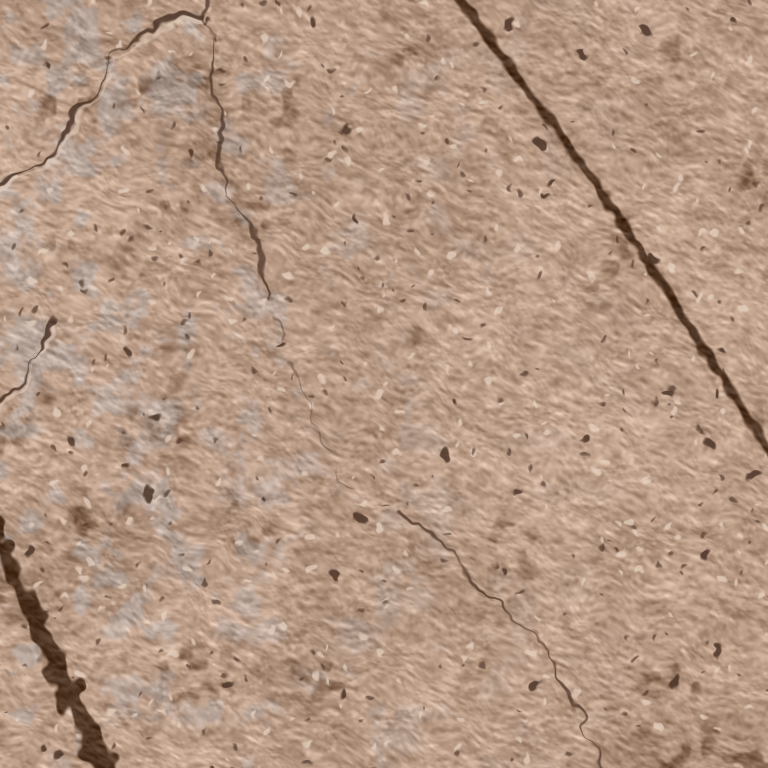
Reproduce this texture procedurally as a WebGL 1 fragment shader.

```glsl
precision highp float;
uniform vec2 u_resolution;

const vec3 SAND = vec3(0.725, 0.605, 0.522);
const vec3 SOIL = vec3(0.27, 0.17, 0.10);
const vec3 PIT = vec3(0.29, 0.20, 0.15);
const vec3 CHIP = vec3(0.90, 0.82, 0.75);
const vec3 SLATE = vec3(0.71, 0.68, 0.67);

float hash(vec2 p) {
  vec3 q = fract(vec3(p.xyx) * 0.1031);
  q += dot(q, q.yzx + 33.33);
  return fract((q.x + q.y) * q.z);
}

float noise(vec2 p) {
  vec2 i = floor(p), f = fract(p);
  f = f * f * (3.0 - 2.0 * f);
  return mix(mix(hash(i), hash(i + vec2(1.0, 0.0)), f.x),
             mix(hash(i + vec2(0.0, 1.0)), hash(i + vec2(1.0)), f.x), f.y);
}

float fbm(vec2 p) {
  float sum = 0.0, gain = 0.5;
  for (int i = 0; i < 4; i++) {
    sum += gain * noise(p);
    p = p * 2.03 + 17.3;
    gain *= 0.5;
  }
  return sum / 0.9375;
}

vec2 wobble(vec2 p, float freq, float amount) {
  return amount * (vec2(noise(p * freq + 40.0), noise(p * freq + 90.0)) - 0.5);
}

float segment(vec2 p, vec2 a, vec2 b) {
  vec2 d = b - a;
  return length(p - a - d * clamp(dot(p - a, d) / dot(d, d), 0.0, 1.0));
}

float path(vec2 p, vec2 a, vec2 b, vec2 c, vec2 d) {
  return min(segment(p, a, b), min(segment(p, b, c), segment(p, c, d)));
}

float stroke(float dist, float halfWidth, float soft) {
  return 1.0 - smoothstep(halfWidth - soft, halfWidth + soft, dist);
}

// Irregular spots, one candidate per jittered cell
float specks(vec2 p, float freq, float density, float radius, float seed, float soft) {
  float cover = 0.0;
  vec2 cell = floor(p * freq);
  for (int y = -1; y <= 1; y++) {
    for (int x = -1; x <= 1; x++) {
      vec2 id = cell + vec2(float(x), float(y)) + seed;
      vec2 centre = (id - seed + vec2(hash(id + 3.1), hash(id + 7.7))) / freq;
      float angle = 6.283 * hash(id + 23.0);
      vec2 axis = vec2(cos(angle), sin(angle));
      vec2 d = p - centre;
      float dist = length(vec2(dot(d, axis) * 0.7, dot(d, vec2(-axis.y, axis.x)) * 1.2));
      float size = radius * mix(0.45, 1.2, hash(id + 11.0));
      cover = max(cover, step(hash(id + 5.0), density) * stroke(dist, size, soft));
    }
  }
  return cover;
}

// Wide hairline breaks in the upper left
float openCracks(vec2 p, float soft) {
  float upper = min(path(p, vec2(-0.01, 0.755), vec2(0.065, 0.79), vec2(0.10, 0.85), vec2(0.135, 0.90)),
                    path(p, vec2(0.135, 0.90), vec2(0.15, 0.93), vec2(0.20, 0.965), vec2(0.27, 0.984)));
  float lower = path(p, vec2(-0.01, 0.478), vec2(0.026, 0.50), vec2(0.052, 0.55), vec2(0.072, 0.585));
  return stroke(min(upper, lower), mix(0.0002, 0.0052, noise(p * 26.0 + 5.0)), soft);
}

float fineCracks(vec2 p, float soft) {
  float top = min(segment(p, vec2(0.27, 1.01), vec2(0.278, 0.92)),
                  path(p, vec2(0.278, 0.92), vec2(0.297, 0.74), vec2(0.335, 0.69), vec2(0.352, 0.61)));
  float faint = path(p, vec2(0.352, 0.61), vec2(0.405, 0.46), vec2(0.44, 0.375), vec2(0.52, 0.33));
  float low = min(path(p, vec2(0.52, 0.33), vec2(0.575, 0.29), vec2(0.64, 0.22), vec2(0.70, 0.17)),
                  path(p, vec2(0.70, 0.17), vec2(0.735, 0.11), vec2(0.765, 0.05), vec2(0.79, -0.01)));
  float width = mix(0.0002, 0.0034, noise(p * 30.0));
  float broken = smoothstep(0.45, 0.7, noise(p * 35.0 + 9.0));
  return max(stroke(min(top, low), width, soft), 0.6 * broken * stroke(faint, width, soft));
}

float joints(vec2 p, float soft) {
  float slim = min(segment(p, vec2(0.59, 1.012), vec2(0.781, 0.753)),
                   segment(p, vec2(0.781, 0.753), vec2(1.02, 0.386)));
  float broad = min(segment(p, vec2(-0.02, 0.34), vec2(0.06, 0.165)),
                    segment(p, vec2(0.06, 0.165), vec2(0.145, -0.02)));
  float slimWidth = mix(0.004, 0.0075, noise(p * 60.0));
  float broadWidth = mix(0.018, 0.009, smoothstep(0.0, 0.3, p.y));
  return max(stroke(slim, slimWidth, soft), stroke(broad, broadWidth, soft));
}

void main() {
  vec2 p = gl_FragCoord.xy / u_resolution.y;
  float soft = 0.0012 + 0.5 / u_resolution.y;

  // Slanted streaky grain, lit from the upper left
  vec2 g = p + wobble(p, 25.0, 0.012);
  g = vec2(dot(g, vec2(0.90, -0.43)), dot(g, vec2(0.43, 0.90))) + 2.0;
  vec2 streak = g * vec2(95.0, 190.0);
  float relief = noise(streak) - noise(streak + vec2(-0.3, 0.8));
  float grain = 0.12 * relief + 0.14 * (noise(streak * 0.6 + 31.0) - 0.5)
              + 0.11 * (noise(g * vec2(190.0, 310.0)) - 0.5);
  float mottle = 0.13 * (fbm(p * 7.0 + 3.0) - 0.5);
  vec3 color = SAND + grain + mottle;

  // Stains, bluish patches and scattered stones
  float stain = smoothstep(0.58, 0.78, fbm(p * 9.0 + 21.0));
  color -= 0.20 * stain * smoothstep(0.35, 0.75, noise(p * 75.0));
  float bluish = smoothstep(0.53, 0.72, fbm(p * 28.0 + 60.0)) * smoothstep(0.95, 0.1, p.x);
  color = mix(color, SLATE + grain, 0.55 * bluish);
  vec2 rough = p + wobble(p, 130.0, 0.006);
  color = mix(color, CHIP, 0.75 * specks(rough, 38.0, 0.20, 0.0042, 50.0, soft));
  color = mix(color, PIT, 0.65 * specks(rough, 45.0, 0.13, 0.0030, 130.0, soft));
  color = mix(color, PIT, 0.85 * specks(rough, 14.0, 0.22, 0.0062, 210.0, soft));

  // Cracks with a pale lower lip, then soil filled joints
  vec2 bent = p + wobble(p, 42.0, 0.016) + wobble(p, 110.0, 0.006);
  color = mix(color, CHIP, 0.55 * openCracks(bent + vec2(-0.003, 0.006), soft));
  color = mix(color, PIT, 0.85 * openCracks(bent, soft));
  color = mix(color, PIT, 0.75 * fineCracks(bent, soft));
  vec2 ragged = p + wobble(p, 65.0, 0.008 + 0.010 * step(p.x, 0.3));
  color = mix(color, SOIL + 0.7 * grain, 0.92 * joints(ragged, soft + 0.001));

  gl_FragColor = vec4(clamp(color, 0.0, 1.0), 1.0);
}
```
